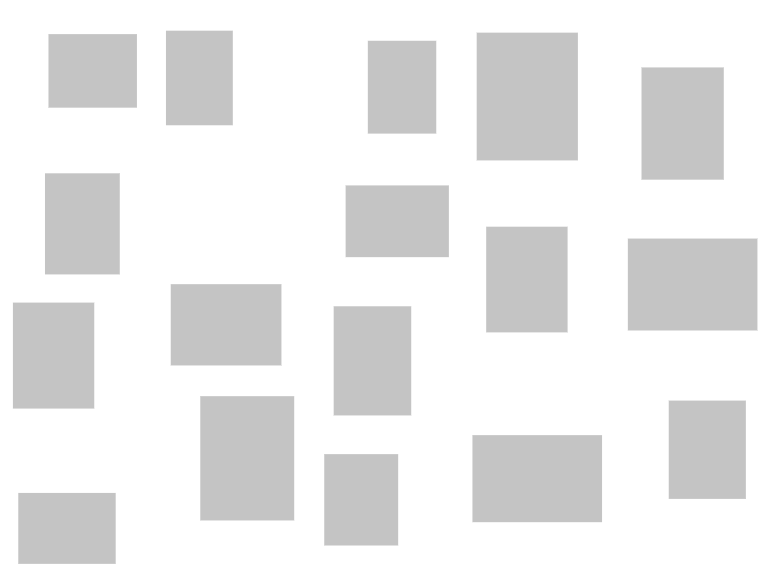
A Shadertoy shader for this pattern:

```glsl
// Scattered upright and wide grey cards on a white ground, tiling seamlessly.

float hash(vec2 p) {
    return fract(sin(dot(p, vec2(127.1, 311.7))) * 43758.5453);
}

// Signed distance to an axis-aligned box centred on the origin
float boxDistance(vec2 p, vec2 halfSize) {
    vec2 q = abs(p) - halfSize;
    return length(max(q, 0.0)) + min(max(q.x, q.y), 0.0);
}

void mainImage(out vec4 fragColor, in vec2 fragCoord) {
    // The canvas spans 4 by 3 units
    vec2 canvas = vec2(4.0, 3.0);
    vec2 p = fract(fragCoord / iResolution.xy) * canvas;
    float pixel = canvas.y / iResolution.y;

    // Five columns, each holding three or four whole cells
    float column = floor(p.x / 0.8);
    float rows = (column == 0.0 || column == 2.0) ? 4.0 : 3.0;
    vec2 cell = vec2(0.8, canvas.y / rows);
    vec2 id = vec2(column, floor(p.y / cell.y));

    // Card area is spread evenly over its range, shape is wide or upright
    float spread = fract(0.618 * (4.0 * id.x + id.y) + 0.3);
    float area = rows > 3.5 ? mix(0.165, 0.24, spread) : mix(0.17, 0.36, spread);
    bool wide = mod(id.y + 2.0 * id.x, 3.0) < 0.5;
    float shape = hash(id + 3.7);
    float aspect = wide ? mix(1.2, 1.5, shape) : mix(0.68, 0.82, shape);
    vec2 size = sqrt(area * vec2(aspect, 1.0 / aspect));

    // Shift the card within its cell, so none crosses a cell border
    vec2 room = max(0.5 * (cell - size) - 0.05, 0.0);
    vec2 jitter = 2.0 * vec2(hash(id + 11.3), hash(id + 29.1)) - 1.0;
    vec2 center = (id + 0.5) * cell + room * jitter;

    // Crisp edge, one pixel wide
    float d = boxDistance(p - center, 0.5 * size);
    float coverage = clamp(0.5 - d / pixel, 0.0, 1.0);

    vec3 ground = vec3(1.0);
    vec3 cardGrey = vec3(0.77);
    fragColor = vec4(mix(ground, cardGrey, coverage), 1.0);
}
```
